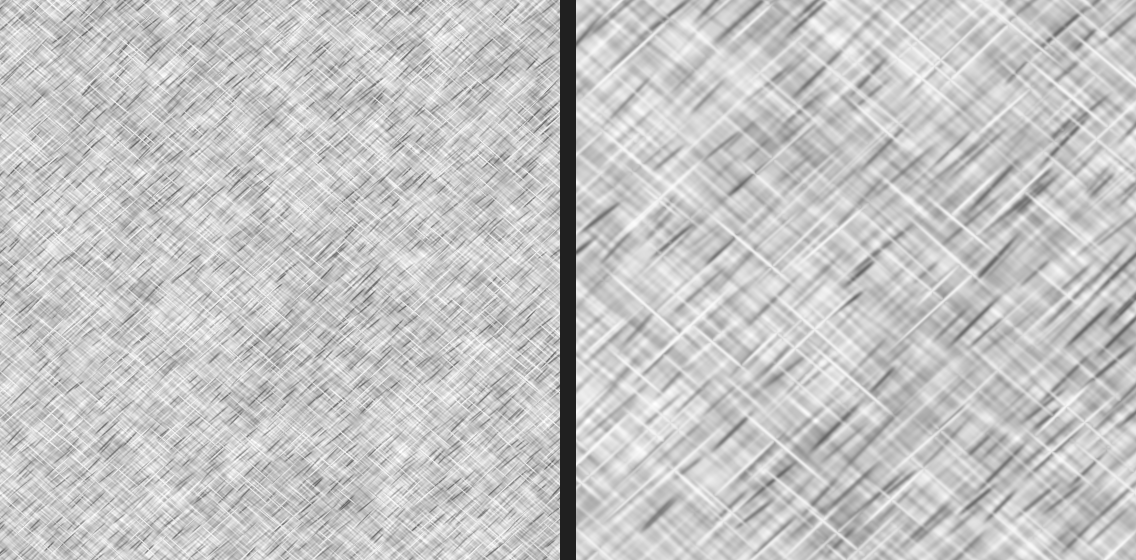
Left: the whole. Right: its middle third, enlarged.
A three.js fragment shader for this texture:

```glsl
varying vec2 vUv;

// Tones
const float BASE_TONE = 0.79;
const vec3 INK = vec3(0.38);
const vec3 PAPER = vec3(0.99);

// Directions in radians
const float RISING = 0.74;
const float FALLING = -0.71;
const float ANGLE_SPREAD = 0.05;

// Sizes in canvas units: x along the line, y across it
const vec2 RISING_GRAIN = vec2(0.040, 0.0030);
const vec2 FALLING_GRAIN = vec2(0.035, 0.0027);
const vec2 DARK_CELL = vec2(0.060, 0.0080);
const vec2 LIGHT_CELL = vec2(0.090, 0.0095);
const float DARK_WIDTH = 0.0015;
const float LIGHT_WIDTH = 0.0012;
const float DARK_WOBBLE = 0.18;
const float LIGHT_WOBBLE = 0.05;
const float BLOTCH_SIZE = 0.055;

// Strengths
const float RISING_CONTRAST = 0.13;
const float FALLING_CONTRAST = 0.14;
const float BLOTCH_CONTRAST = 0.14;
const float DARK_DEPTH = 0.95;
const float LIGHT_DEPTH = 0.85;

float hash(vec2 p) {
  vec3 q = fract(vec3(p.xyx) * 0.1031);
  q += dot(q, q.yzx + 33.33);
  return fract((q.x + q.y) * q.z);
}

vec2 rotate(vec2 p, float angle) {
  float c = cos(angle), s = sin(angle);
  return vec2(c * p.x + s * p.y, c * p.y - s * p.x);
}

float valueNoise(vec2 p) {
  vec2 i = floor(p);
  vec2 f = smoothstep(0.0, 1.0, fract(p));
  float low = mix(hash(i), hash(i + vec2(1.0, 0.0)), f.x);
  float high = mix(hash(i + vec2(0.0, 1.0)), hash(i + 1.0), f.x);
  return mix(low, high, f.y);
}

// One row of grain, shifted so that line ends do not align
float grainRow(float x, float row, float seed) {
  x += 17.0 * hash(vec2(row, seed + 5.0));
  float i = floor(x);
  vec2 key = vec2(i, row) + seed * 7.0;
  float blend = smoothstep(0.0, 1.0, x - i);
  return mix(hash(key), hash(key + vec2(1.0, 0.0)), blend);
}

// Fine fibres, centred on zero
float grain(vec2 p, vec2 size, float angle, float seed) {
  vec2 q = rotate(p, angle) / size;
  float row = floor(q.y);
  float blend = smoothstep(0.0, 1.0, q.y - row);
  return mix(grainRow(q.x, row, seed), grainRow(q.x, row + 1.0, seed), blend) - 0.5;
}

// Separate tapered strokes, one per cell of a staggered grid
float strokes(vec2 p, vec2 cell, float width, float angle, float wobble, float seed) {
  vec2 q = rotate(p, angle);
  float bare = 1.0;
  for (int j = -1; j <= 1; j++) {
    float row = floor(q.y / cell.y) + float(j);
    float shift = hash(vec2(row, seed));
    float column = floor(q.x / cell.x + shift);
    for (int i = -1; i <= 1; i++) {
      vec2 id = vec2(column + float(i), row);
      vec2 key = id + seed * 13.0;
      vec2 jitter = vec2(hash(key + 31.0), hash(key + 57.0));
      vec2 centre = (id + jitter - vec2(shift, 0.0)) * cell;
      vec2 d = rotate(q - centre, (hash(key + 83.0) - 0.5) * wobble);
      float halfLength = cell.x * mix(0.22, 0.55, hash(key + 109.0));
      float taper = 1.0 - smoothstep(0.35, 1.0, abs(d.x) / halfLength);
      float across = d.y / width;
      bare *= 1.0 - hash(key) * taper * exp(-across * across);
    }
  }
  return 1.0 - bare;
}

void main() {
  // Cloudy shading
  vec2 cloud = rotate(vUv, RISING) / BLOTCH_SIZE;
  float blotch = 0.65 * valueNoise(cloud) + 0.35 * valueNoise(cloud * 2.1 + 40.0) - 0.5;
  float tone = BASE_TONE + BLOTCH_CONTRAST * blotch;

  // Crossed fibres
  tone += RISING_CONTRAST * (grain(vUv, RISING_GRAIN, RISING - ANGLE_SPREAD, 1.0)
                           + grain(vUv, RISING_GRAIN, RISING + ANGLE_SPREAD, 2.0));
  tone += FALLING_CONTRAST * (grain(vUv, FALLING_GRAIN, FALLING - ANGLE_SPREAD, 3.0)
                            + grain(vUv, FALLING_GRAIN, FALLING + ANGLE_SPREAD, 4.0));

  // Dark hatching, heavier where the shading is dark
  float dark = strokes(vUv, DARK_CELL, DARK_WIDTH, RISING, DARK_WOBBLE, 5.0);
  dark *= DARK_DEPTH * clamp(0.9 - 1.2 * blotch, 0.0, 1.0);
  vec3 color = mix(vec3(tone), INK, dark);

  // Light scratches both ways
  float light = max(strokes(vUv, LIGHT_CELL, LIGHT_WIDTH, RISING, LIGHT_WOBBLE, 6.0),
                    strokes(vUv, LIGHT_CELL, LIGHT_WIDTH, FALLING, LIGHT_WOBBLE, 7.0));
  color = mix(color, PAPER, light * LIGHT_DEPTH);

  gl_FragColor = vec4(clamp(color, 0.0, 1.0), 1.0);
}
```
